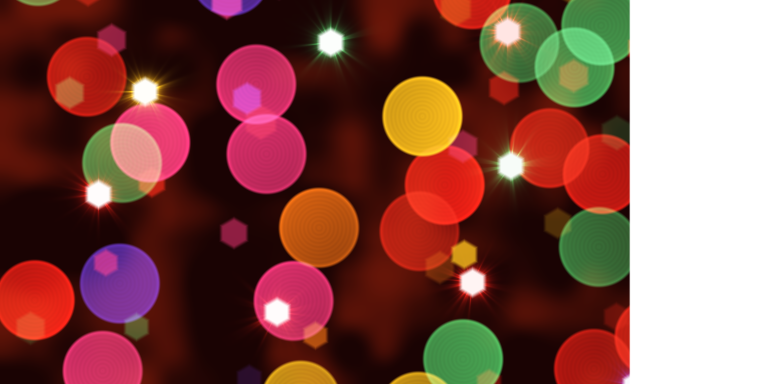
Write a WebGL 2 fragment shader that draws this background.

```glsl
#version 300 es
precision highp float;
// Out-of-focus party lights: translucent discs, small hexagons and sparkling
// white cores are scattered by a low-discrepancy sequence with hashed jitter,
// then screen-blended over dark ember noise. A plain white band ends the right.

#define BAND_START 0.82     // share of the width where the white band begins
#define DISC_COUNT 27
#define DISC_RADIUS 0.104
#define HEX_COUNT 28
#define HEX_RADIUS 0.034
#define SPARK_COUNT 9
#define SPARK_RADIUS 0.035
#define JITTER 0.22
#define EDGE_BLUR 0.004
#define SHADOW vec3(0.10, 0.012, 0.012)
#define EMBER vec3(0.52, 0.11, 0.04)

uniform vec2 u_resolution;
out vec4 fragColor;

float hash(vec2 p) {
    vec3 q = fract(p.xyx * 0.1031);
    q += dot(q, q.yzx + 33.33);
    return fract((q.x + q.y) * q.z);
}

vec3 hash3(float n) {
    vec3 q = fract(n * vec3(0.1031, 0.1030, 0.0973));
    q += dot(q, q.yzx + 33.33);
    return fract((q.xxy + q.yzz) * q.zyx);
}

float noise(vec2 p) {
    vec2 i = floor(p), f = fract(p);
    f = f * f * (3.0 - 2.0 * f);
    return mix(mix(hash(i), hash(i + vec2(1, 0)), f.x),
               mix(hash(i + vec2(0, 1)), hash(i + vec2(1, 1)), f.x), f.y);
}

vec3 screenBlend(vec3 base, vec3 light) {
    return 1.0 - (1.0 - base) * (1.0 - clamp(light, 0.0, 1.0));
}

// Light colours, weighted by the width of each step in t
vec3 lampColor(float t) {
    if (t < 0.36) return vec3(0.78, 0.09, 0.06);   // red
    if (t < 0.54) return vec3(0.86, 0.18, 0.42);   // pink
    if (t < 0.76) return vec3(0.18, 0.57, 0.28);   // green
    if (t < 0.87) return vec3(0.85, 0.64, 0.08);   // yellow
    if (t < 0.91) return vec3(0.88, 0.40, 0.06);   // orange
    return vec3(0.26, 0.15, 0.58);                 // violet
}

// Evenly spread but irregular position of light n, slightly past the borders
vec2 scatter(float n, vec2 area, vec3 rnd) {
    vec2 spread = fract(n * vec2(0.75488, 0.56984) + 0.37);
    return spread * (area + 0.12) - 0.06 + (rnd.xy - 0.5) * JITTER;
}

// Hexagon with upright sides
float hexDistance(vec2 d, float radius) {
    d = abs(d);
    return max(d.x, 0.5 * d.x + 0.866 * d.y) - radius;
}

float cover(float dist, float blur) {
    return 1.0 - smoothstep(-blur, blur, dist);
}

void main() {
    vec2 p = gl_FragCoord.xy / u_resolution.y;
    float pixel = 1.0 / u_resolution.y;
    float blur = max(EDGE_BLUR, pixel);
    vec2 area = vec2(BAND_START * u_resolution.x / u_resolution.y, 1.0);

    // Blurred embers in the dark
    float haze = 0.65 * noise(p * 5.0 + 3.0) + 0.35 * noise(p * 11.0 + 17.0);
    vec3 color = mix(SHADOW, EMBER, 0.75 * smoothstep(0.42, 0.9, haze));

    // Large discs with a slanted shade, faint rings and a thin bright rim
    for (int i = 0; i < DISC_COUNT; i++) {
        float n = float(i) + 1.0;
        vec3 rnd = hash3(n * 7.0 + 11.0);
        vec2 d = p - scatter(n, area, rnd);
        float r = length(d);
        float slant = 0.22 * dot(d / DISC_RADIUS, rnd.zx - 0.5);
        float rings = 0.02 * sin(r * 600.0);
        float rim = 0.2 * exp(-abs(r - DISC_RADIUS + 0.005) / 0.004);
        float power = mix(0.65, 1.05, sqrt(rnd.z));
        vec3 lamp = lampColor(fract(n * 0.61803));
        color = screenBlend(color, lamp * (power + slant + rings + rim) * cover(r - DISC_RADIUS, blur));
    }

    // Small hexagons, many of them dim
    for (int i = 0; i < HEX_COUNT; i++) {
        float n = float(i) + 1.0;
        vec3 rnd = hash3(n * 5.0 + 307.0);
        vec2 d = p - scatter(n + 50.0, area, rnd);
        float dist = hexDistance(d, HEX_RADIUS * mix(0.85, 1.15, rnd.y));
        float power = mix(0.25, 1.1, rnd.z * rnd.z);
        color = screenBlend(color, lampColor(fract(n * 0.61803 + 0.2)) * power * cover(dist, blur * 1.6));
    }

    // Bright cores with a tinted halo and fine rays
    for (int i = 0; i < SPARK_COUNT; i++) {
        float n = float(i) + 1.0;
        vec3 rnd = hash3(n * 9.0 + 701.0);
        vec2 d = p - scatter(n + 120.0, area, rnd);
        float r = length(d);
        float rays = pow(noise(d / (r + 0.0001) * 9.0 + n * 23.0), 3.0);
        float reach = max(r - SPARK_RADIUS, 0.0);
        float halo = 0.7 * exp(-reach / 0.012) + 0.9 * rays * exp(-reach / 0.025);
        vec3 tint = lampColor(fract(n * 0.61803 + 0.45));
        color = screenBlend(color, tint * halo);
        vec3 core = mix(vec3(1.0), tint + 0.25, 0.2 * rnd.z);
        color = mix(color, core, cover(hexDistance(d, SPARK_RADIUS * 0.9), blur * 1.8));
    }

    // White band
    color = mix(color, vec3(1.0), smoothstep(-pixel, pixel, p.x - area.x));
    fragColor = vec4(color, 1.0);
}
```
